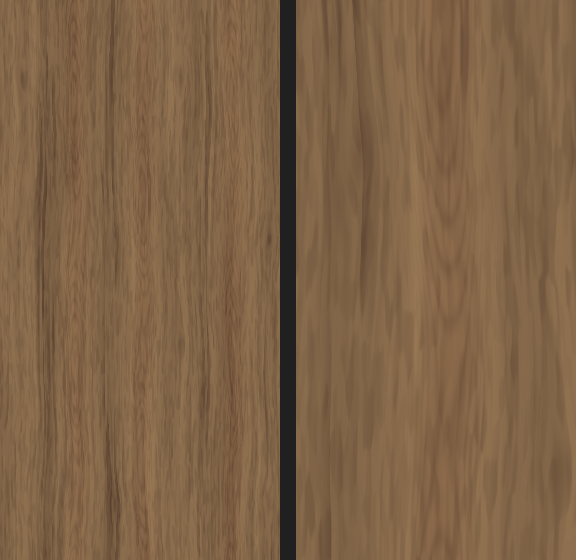
Left: the whole. Right: its middle third, enlarged.
Reproduce this texture procedurally as a Shadertoy shader.

```glsl
// Brown wood veneer with upright grain: dark streaked bands, reddish arched
// figure and small eyes, laid out on a repeating leaf. Layered sines bend the
// grain, stretched smooth cellular noise gives its streaks and pores.

const vec2 LEAF = vec2(0.56, 0.94);   // width and height of one veneer leaf

vec3 hash3(vec2 p) {
    vec3 h = vec3(dot(p, vec2(127.1, 311.7)),
                  dot(p, vec2(269.5, 183.3)),
                  dot(p, vec2(419.2, 371.9)));
    return fract(sin(h) * 43758.5);
}

// Smooth cellular noise: random cell tones blended by distance, 0 to 1
float cells(vec2 p) {
    vec2 home = floor(p);
    vec2 sum = vec2(0.0);
    for (int j = -1; j <= 1; j++)
    for (int i = -1; i <= 1; i++) {
        vec2 cell = home + vec2(i, j);
        vec3 h = hash3(cell);
        vec2 d = cell + h.xy - p;
        float weight = exp(-8.0 * dot(d, d));
        sum += weight * vec2(h.z, 1.0);
    }
    return sum.x / sum.y;
}

// Signed distance to the nearest repeat of a centre
float offsetTo(float v, float centre, float period) {
    v -= centre;
    return v - period * round(v / period);
}

float bump(float d, float width) {
    return exp(-d * d / (width * width));
}

void mainImage(out vec4 fragColor, in vec2 fragCoord) {
    vec2 p = fragCoord / iResolution.x;
    float y = p.y;

    // Slight waviness of the grain
    float x = p.x + 0.005 * sin(6.68 * y + 9.0 * p.x)
                  + 0.002 * sin(13.4 * y + 17.0 * p.x + 2.0)
                  + 0.0006 * sin(31.0 * y + 40.0 * p.x);

    // Eyes push the grain aside
    float eyes = 0.0;
    for (int i = 0; i < 2; i++) {
        float dx = offsetTo(x, 0.08 + 0.32 * float(i), LEAF.x);
        float dy = offsetTo(y, 0.78 - 0.58 * float(i), LEAF.y);
        x -= 0.6 * dx * bump(dx, 0.03) * bump(dy, 0.07);
        eyes += bump(dx + 1.5 * dy * dy, 0.009) * bump(dy, 0.035);
    }

    // Streaks from broad to fine, and short pores
    float broad  = cells(vec2(x * 14.0, y * 0.9));
    float streak = cells(vec2(x * 48.0, y * 1.4) + 7.0);
    float fine   = cells(vec2(x * 125.0, y * 4.0) + 31.0);
    float pores  = cells(vec2(x * 190.0, y * 24.0) + 53.0);

    // Dark bands holding thin, darker veins
    float bands = bump(offsetTo(x, 0.17, LEAF.x), 0.034)
                + 0.9 * bump(offsetTo(x, 0.395, LEAF.x), 0.036)
                + 0.4 * bump(offsetTo(x, 0.23, LEAF.x), 0.020);
    bands *= 0.6 + 0.8 * cells(vec2(x * 6.0, y * 2.5) + 11.0);
    float veins = smoothstep(0.55, 0.8, cells(vec2(x * 105.0, y * 2.2) + 19.0));

    // Reddish strips with nested arches drawn as thin lines
    float strips = 0.0, arches = 0.0;
    for (int i = 0; i < 2; i++) {
        float dx = offsetTo(x, 0.27 + 0.24 * float(i), LEAF.x);
        float phase = 2.6 * sin(6.68 * y + 2.4 * float(i))
                    + 2600.0 * dx * dx + 0.8 * streak;
        float line = 0.5 + 0.5 * sin(6.283 * phase);
        float strip = bump(dx, 0.036);
        strips += strip;
        arches += strip * line * line * line;
    }

    float tone = 0.74
               + 0.34 * (broad - 0.5) + 0.32 * (streak - 0.5)
               + 0.40 * (fine - 0.5) + 0.44 * (pores - 0.5)
               - 0.16 * smoothstep(0.65, 0.85, fine * 0.4 + pores * 0.6)
               - bands * (0.20 + 0.52 * veins)
               - 0.11 * strips - 0.24 * arches - 0.35 * eyes;

    vec3 darkBrown = vec3(0.400, 0.300, 0.215);
    vec3 lightTan  = vec3(0.565, 0.447, 0.316);
    vec3 wood = mix(darkBrown, lightTan, clamp(tone, -0.4, 1.12));
    wood += strips * vec3(0.009, -0.006, -0.006);
    fragColor = vec4(wood, 1.0);
}
```
